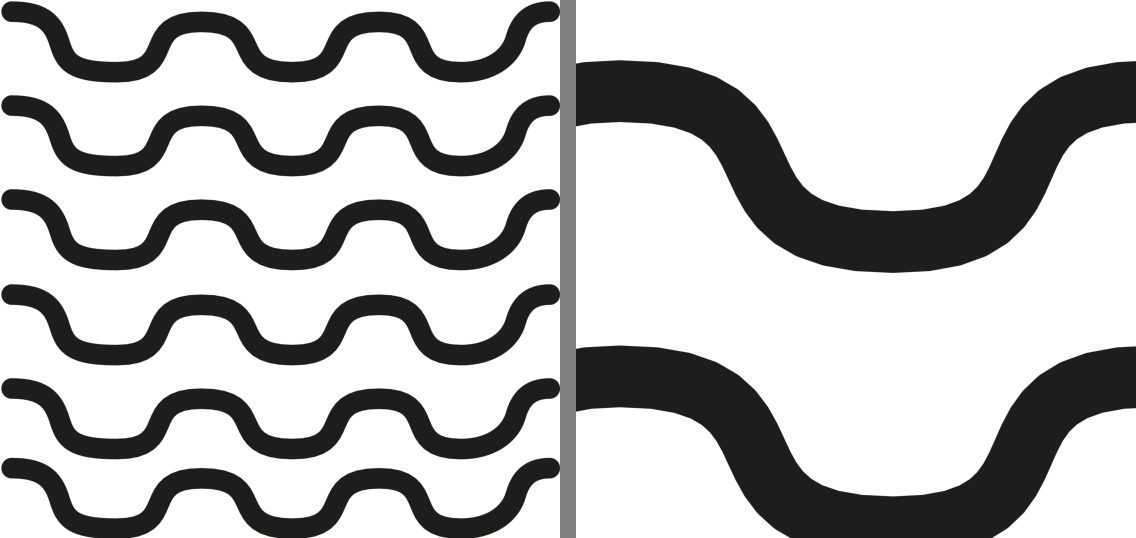
Left: the whole. Right: its middle third, enlarged.
A WebGL 1 fragment shader for this pattern:

```glsl
precision highp float;
uniform vec2 u_resolution;

float segmentDistance(vec2 p, vec2 a, vec2 b) {
  vec2 pa = p - a, ba = b - a;
  return length(pa - ba * clamp(dot(pa, ba) / dot(ba, ba), 0.0, 1.0));
}

vec2 bezier(vec2 a, vec2 b, vec2 c, vec2 d, float t) {
  float s = 1.0 - t;
  return s * s * s * a + 3.0 * s * s * t * b + 3.0 * s * t * t * c + t * t * t * d;
}

float bezierDistance(vec2 p, vec2 a, vec2 b, vec2 c, vec2 d) {
  float nearest = 1e4;
  vec2 from = a;
  for (int i = 1; i <= 16; i++) {
    vec2 to = bezier(a, b, c, d, float(i) / 16.0);
    nearest = min(nearest, segmentDistance(p, from, to));
    from = to;
  }
  return nearest;
}

// S-shaped slope that leaves both ends horizontally
float slopeDistance(vec2 p, vec2 a, vec2 b) {
  vec2 handle = vec2(0.75 * (b.x - a.x), 0.0);
  return bezierDistance(p, a, a + handle, b - handle, b);
}

float waveDistance(vec2 p) {
  // Left tail
  float d = bezierDistance(p, vec2(16, 16), vec2(62, 16), vec2(74, 34), vec2(82, 60));
  d = min(d, bezierDistance(p, vec2(82, 60), vec2(90, 86), vec2(100, 99), vec2(160, 99)));
  // Crests and troughs
  d = min(d, slopeDistance(p, vec2(160, 99), vec2(276, 30)));
  d = min(d, slopeDistance(p, vec2(276, 30), vec2(401, 99)));
  d = min(d, slopeDistance(p, vec2(401, 99), vec2(520, 30)));
  d = min(d, slopeDistance(p, vec2(520, 30), vec2(632, 99)));
  // Right tail
  d = min(d, bezierDistance(p, vec2(632, 99), vec2(672, 99), vec2(699, 80), vec2(707, 54)));
  return min(d, bezierDistance(p, vec2(707, 54), vec2(713, 32), vec2(725, 16), vec2(754, 16)));
}

void main() {
  // The canvas is 768 units wide, with y running down from the top
  float unit = 768.0 / u_resolution.x;
  vec2 p = vec2(gl_FragCoord.x, u_resolution.y - gl_FragCoord.y) * unit;

  // Six rows, the last one set closer to its neighbour
  float d = 1e4;
  for (int i = 0; i < 6; i++) {
    float row = float(i);
    float top = 128.8 * row + 1.6 * step(2.5, row) - 19.6 * step(4.5, row);
    vec2 q = p - vec2(0.0, top);
    if (abs(q.y - 57.5) < 62.0) d = min(d, waveDistance(q));
  }

  float ink = 1.0 - smoothstep(-0.75 * unit, 0.75 * unit, d - 14.1);
  gl_FragColor = vec4(mix(vec3(1.0), vec3(0.114, 0.114, 0.106), ink), 1.0);
}
```
